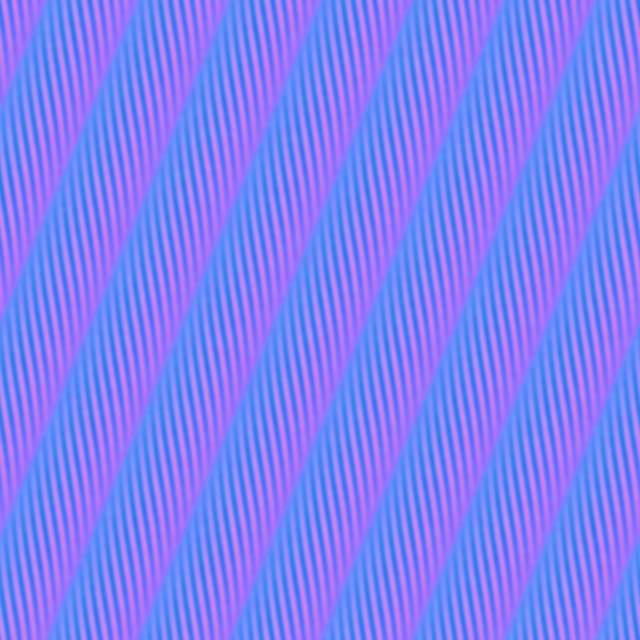
This texture map is drawn by a Shadertoy shader. Its source:

```glsl
// Tangent-space normal map of twisted rope: seven slanted strands across and
// three down, each wound with nine fine fibres. Strand roundness, fibre ridges
// and faint grain are summed as slopes, then encoded as a unit normal.

const float PI = 3.14159265;

float hash(vec2 p) {
    vec3 q = fract(vec3(p.xyx) * 0.1031);
    q += dot(q, q.yzx + 33.33);
    return fract((q.x + q.y) * q.z);
}

// Value noise that wraps after the given number of cells
float wrappedNoise(vec2 uv, vec2 cells) {
    vec2 p = uv * cells;
    vec2 cell = floor(p);
    vec2 f = fract(p);
    f = f * f * (3.0 - 2.0 * f);
    float a = hash(mod(cell, cells));
    float b = hash(mod(cell + vec2(1.0, 0.0), cells));
    float c = hash(mod(cell + vec2(0.0, 1.0), cells));
    float d = hash(mod(cell + vec2(1.0, 1.0), cells));
    return mix(mix(a, b, f.x), mix(c, d, f.x), f.y);
}

void mainImage(out vec4 fragColor, in vec2 fragCoord) {
    vec2 uv = fragCoord / iResolution.xy;

    // Position across the slanted strands, 0 to 1 within each
    float strand = 7.0 * uv.x - 3.0 * uv.y + 2.49;
    float across = fract(strand);

    // Rounded strand body, neutral in the narrow crease between strands
    float creaseWidth = max(0.035, 11.0 / min(iResolution.x, iResolution.y));
    float crease = smoothstep(0.0, creaseWidth, min(across, 1.0 - across));
    float body = -0.25 * cos(PI * across) * crease;

    // Fibres wind steeply across the strand and straighten near both edges
    float winding = 9.0 * (strand + 0.011 * sin(2.0 * PI * across)) + 35.0 * uv.y;
    float fibreId = mod(floor(winding), 9.0);
    float strength = 0.54 * mix(0.92, 1.08, hash(vec2(fibreId, 7.0)));
    float ridge = -sin(2.0 * PI * winding) * strength * pow(sin(PI * across), 0.8);

    // Faint surface grain
    vec2 grain = vec2(wrappedNoise(uv, vec2(110.0, 70.0)),
                      wrappedNoise(uv + 0.37, vec2(90.0, 120.0))) - 0.5;

    // Combine the slopes and encode the normal
    vec2 slope = body * normalize(vec2(7.0, -3.0))
               + ridge * normalize(vec2(0.98, 0.15))
               + 0.06 * grain;
    vec3 normal = vec3(slope, sqrt(max(0.0, 1.0 - dot(slope, slope))));
    fragColor = vec4(0.5 + 0.5 * normal, 1.0);
}
```
